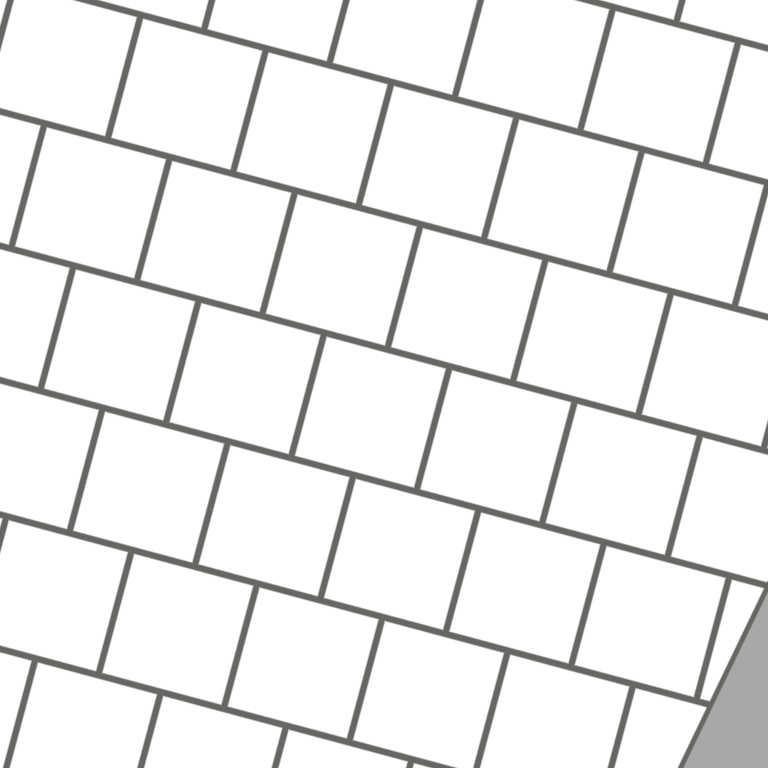
Give the GLSL for this pattern, as a WebGL 1 fragment shader.

```glsl
precision highp float;
// Tilted running-bond wall of white square tiles with thin grey joints.
// A rotated grid is shifted by half a tile in every other row, and an
// outlined grey half-plane covers the lower right corner.

uniform vec2 u_resolution;

const float TILE_SIZE = 0.169;
const float TILT = 0.2618;
const vec2 TILE_CENTRE = vec2(0.4822, 0.4633);
const float JOINT_WIDTH = 0.0085;

const vec2 CORNER_POINT = vec2(0.943, 0.1185);
const vec2 CORNER_NORMAL = vec2(0.9012, -0.4334);
const float OUTLINE_WIDTH = 0.0065;

const vec3 TILE_COLOUR = vec3(1.0);
const vec3 JOINT_COLOUR = vec3(0.405, 0.4, 0.39);
const vec3 CORNER_COLOUR = vec3(0.66, 0.66, 0.655);

// Clockwise rotation of the grid, in a y-up frame.
vec2 toGrid(vec2 p, float angle) {
  float c = cos(angle);
  float s = sin(angle);
  return vec2(c * p.x - s * p.y, s * p.x + c * p.y);
}

// Distance to the nearest joint, in tile units.
float jointDistance(vec2 grid) {
  float row = floor(grid.y + 0.5);
  grid.x += 0.5 * mod(row, 2.0);
  vec2 fromCentre = abs(fract(grid + 0.5) - 0.5);
  return 0.5 - max(fromCentre.x, fromCentre.y);
}

// Coverage of a line of the given width.
float lineMask(float dist, float width, float soft) {
  return 1.0 - smoothstep(-soft, soft, abs(dist) - 0.5 * width);
}

void main() {
  float canvas = min(u_resolution.x, u_resolution.y);
  vec2 p = gl_FragCoord.xy / canvas;
  float soft = max(0.9 / canvas, 0.0015);

  // Tiles and joints
  vec2 grid = toGrid(p - TILE_CENTRE, TILT) / TILE_SIZE;
  float joint = lineMask(jointDistance(grid) * TILE_SIZE, JOINT_WIDTH, soft);
  vec3 colour = mix(TILE_COLOUR, JOINT_COLOUR, joint);

  // Outlined corner
  float corner = dot(p - CORNER_POINT, CORNER_NORMAL);
  colour = mix(colour, CORNER_COLOUR, smoothstep(-soft, soft, corner));
  colour = mix(colour, JOINT_COLOUR, lineMask(corner, OUTLINE_WIDTH, soft));

  gl_FragColor = vec4(colour, 1.0);
}
```
